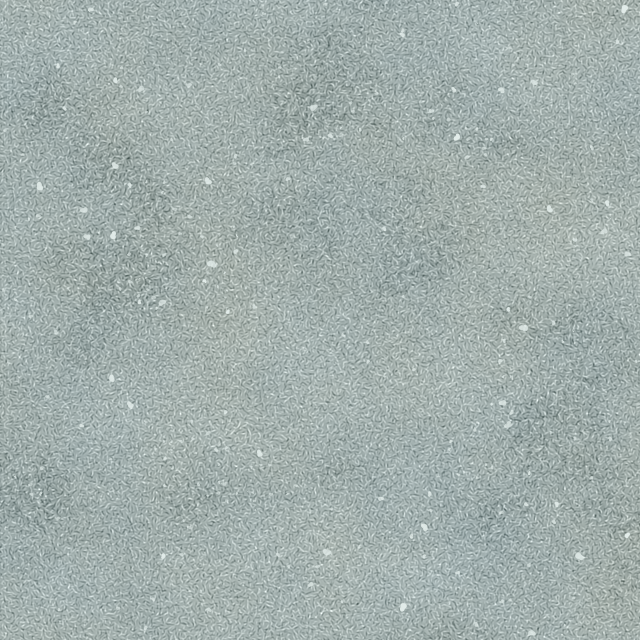
This texture is drawn by a Shadertoy shader. Its source:

```glsl
// Draws fine-grained grey-green stone with cloudy patches and scattered pale specks.
#define BASE_COLOR vec3(0.635, 0.686, 0.677)
#define WARM_TINT vec3(0.006, 0.001, -0.006)
#define SPECK_COLOR vec3(0.89, 0.93, 0.92)
#define GRAIN_SCALE 195.0
#define GRAIN_CONTRAST 0.152
#define MOTTLE_SCALE 88.0
#define PATCH_SCALE 8.0
#define PATCH_CONTRAST 0.017
#define LARGE_SPECK_SCALE 26.0
#define SMALL_SPECK_SCALE 72.0

vec3 hash3(vec2 cell) {
    vec3 h = fract(cell.xyx * vec3(0.1031, 0.1030, 0.0973));
    h += dot(h, h.yxz + 33.33);
    return fract((h.xxy + h.yzz) * h.zyx);
}

// Layered, rotated sines: broad clouds with ragged edges, roughly -1..1.
float clouds(vec2 p) {
    const mat2 turn = mat2(0.8, 0.6, -0.6, 0.8);
    float sum = 0.0;
    float weight = 1.0;
    for (int i = 0; i < 6; i++) {
        p = turn * p + vec2(1.7, 4.1);
        sum += weight * sin(p.x + 1.2 * sin(p.y * 0.9)) * cos(p.y + 0.8 * sin(p.x * 1.1));
        p *= 1.9;
        weight *= 0.66;
    }
    return sum;
}

// Cellular grain: each cell adds a randomly turned fleck with opposite-toned
// sides, so that neighbours join into short curls.
float flecks(vec2 p) {
    vec2 home = floor(p);
    float sum = 0.0;
    for (int y = -1; y <= 1; y++) {
        for (int x = -1; x <= 1; x++) {
            vec2 cell = home + vec2(x, y);
            vec3 place = hash3(cell);
            vec3 look = hash3(cell + 57.0);
            float angle = 6.2832 * look.x;
            vec2 axis = vec2(cos(angle), sin(angle));
            vec2 d = p - cell - place.xy;
            float along = dot(d, axis);
            float across = dot(d, vec2(-axis.y, axis.x));
            float strength = mix(0.6, 1.0, look.y) * (place.z < 0.5 ? -1.0 : 1.0);
            sum += strength * cos(5.0 * across) * exp(-3.0 * along * along - 4.0 * across * across);
        }
    }
    return sum;
}

// One possible irregular speck per cell; returns its coverage.
float specks(vec2 p, float chance, float maxRadius, float softness) {
    vec2 cell = floor(p);
    vec3 place = hash3(cell + 11.0);
    vec3 look = hash3(cell + 83.0);
    vec2 d = p - cell - mix(vec2(0.25), vec2(0.75), place.xy);
    float angle = atan(d.y, d.x);
    float radius = maxRadius * mix(0.5, 1.0, look.x * look.x);
    radius *= 1.0 + 0.22 * sin(2.0 * angle + 6.3 * look.y) + 0.12 * sin(3.0 * angle + 6.3 * look.z);
    float shape = 1.0 - smoothstep(radius - softness, radius + softness, length(d));
    return shape * step(place.z, chance) * mix(0.7, 1.0, look.y);
}

void mainImage(out vec4 fragColor, in vec2 fragCoord) {
    vec2 p = fragCoord / iResolution.y;

    // Broad variation in tone, warmth and roughness
    float patches = clouds(p * vec2(0.8, 1.2) * PATCH_SCALE + 2.3);
    float warmth = clouds(p * PATCH_SCALE * 0.8 + 19.0);
    float cluster = smoothstep(0.0, 1.3, clouds(p * PATCH_SCALE * 1.4 + 41.0));
    float rough = smoothstep(0.3, 1.2, -patches);

    // Fine curls over a coarser mottle that shows in the dark patches
    float grain = flecks(p * GRAIN_SCALE) * GRAIN_CONTRAST * mix(0.97, 1.1, rough);
    float mottle = flecks(p * MOTTLE_SCALE + 7.0) * mix(0.025, 0.075, rough);
    float tone = patches * PATCH_CONTRAST - 0.015 * rough + grain + mottle;
    vec3 color = BASE_COLOR + tone * vec3(1.03, 0.99, 0.99) + WARM_TINT * warmth;

    // Pale mineral specks, denser in clusters
    float large = specks(p * LARGE_SPECK_SCALE, mix(0.07, 0.20, cluster), 0.16, 0.03);
    float small = specks(p * SMALL_SPECK_SCALE, mix(0.02, 0.22, cluster), 0.24, 0.08);
    color = mix(color, SPECK_COLOR, max(large, 0.8 * small));

    fragColor = vec4(clamp(color, 0.0, 1.0), 1.0);
}
```
